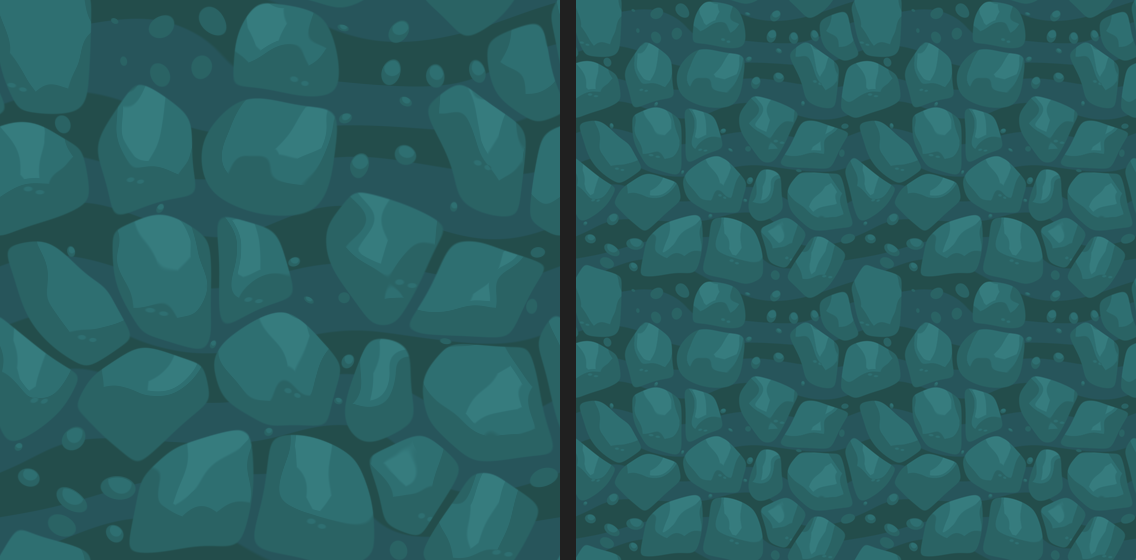
Left: one tile. Right: repeated 2 by 2.
Give the GLSL for this texture, as a Shadertoy shader.

```glsl
// Seamless cartoon teal stones and pebbles over wavy bands of dark earth.
const float TAU = 6.2832;
const float STONE_GRID = 5.0;
const float PEBBLE_GRID = 12.0;
const float GAP = 0.008;
const vec3 EARTH_DARK = vec3(0.137, 0.303, 0.295);
const vec3 EARTH_BLUE = vec3(0.152, 0.332, 0.358);
const vec3 STONE_SIDE = vec3(0.163, 0.388, 0.392);
const vec3 STONE_TOP = vec3(0.182, 0.436, 0.445);
const vec3 STONE_SHINE = vec3(0.210, 0.487, 0.496);

vec2 hash2(vec2 cell, float seed) {
    vec3 q = fract(cell.xyx * vec3(0.1031, 0.1030, 0.0973) + seed * 0.137);
    q += dot(q, q.yzx + 33.33);
    return fract((q.xx + q.yz) * q.zy);
}

vec2 direction(float turn) { return vec2(cos(TAU * turn), sin(TAU * turn)); }

// Gradient noise that wraps after a whole number of cells
float corner(vec2 cell, vec2 offset, vec2 period, float seed) {
    return dot(direction(hash2(mod(cell, period), seed).x), offset);
}

float gradientNoise(vec2 uv, vec2 period, float seed) {
    vec2 p = uv * period, i = floor(p), f = p - i, e = vec2(1, 0);
    vec2 u = f * f * f * (f * (f * 6.0 - 15.0) + 10.0);
    float low = mix(corner(i, f, period, seed), corner(i + e, f - e, period, seed), u.x);
    float high = mix(corner(i + e.yx, f - e.yx, period, seed), corner(i + 1.0, f - 1.0, period, seed), u.x);
    return mix(low, high, u.y);
}

float fill(float d, float edge) { return 1.0 - smoothstep(-edge, edge, d); }

// Stone centre in xy, size weight in z
vec3 stoneSite(vec2 cell) {
    vec2 id = mod(cell, STONE_GRID);
    vec2 jitter = 0.6 * (hash2(id, 1.0) - 0.5);
    return vec3((cell + 0.5 + jitter) / STONE_GRID, 0.012 * hash2(id, 2.0).x);
}

vec2 nearestStone(vec2 p) {
    vec2 base = floor(p * STONE_GRID), best = base;
    float least = 9.0;
    for (int k = 0; k < 25; k++) {
        vec2 cell = base + vec2(k % 5, k / 5) - 2.0;
        vec3 site = stoneSite(cell);
        float power = dot(p - site.xy, p - site.xy) - site.z;
        if (power < least) { least = power; best = cell; }
    }
    return best;
}

// Distance to the rounded stone in x, free room around the point in y
vec2 stoneField(vec2 p, vec2 cell) {
    vec2 id = mod(cell, STONE_GRID);
    vec3 site = stoneSite(cell);
    float sharpness = mix(60.0, 140.0, hash2(id, 3.0).x);
    float border = -1.0, sum = 0.0;
    for (int k = 0; k < 25; k++) {
        if (k == 12) continue;
        vec3 other = stoneSite(cell + vec2(k % 5, k / 5) - 2.0);
        vec2 toOther = other.xy - site.xy;
        float span = length(toOther);
        float side = dot(p - site.xy, toOther) / span - 0.5 * (span + (site.z - other.z) / span);
        border = max(border, side);
        sum += exp(sharpness * (side + GAP));
    }
    for (int k = 0; k < 3; k++) {
        vec2 cut = hash2(id, 4.0 + float(k));
        sum += exp(sharpness * (dot(p - site.xy, direction(cut.x)) - mix(0.07, 0.15, cut.y)));
    }
    bool empty = hash2(id, 8.0).x < 0.14;
    float stone = empty ? 1.0 : log(sum) / sharpness;
    return vec2(stone, min(stone, GAP - border));
}

vec3 earthColor(vec2 uv, float edge) {
    float drift = 0.9 * gradientNoise(uv, vec2(2, 3), 11.0);
    float band = sin(TAU * (5.0 * uv.y + drift)) + 0.9 * gradientNoise(uv, vec2(3, 6), 12.0);
    return mix(EARTH_DARK, EARTH_BLUE, fill(-(band + 0.1) / (TAU * 5.0), edge));
}

vec3 stoneColor(vec2 p, vec2 uv, vec2 cell, float edge) {
    vec2 id = mod(cell, STONE_GRID), r = hash2(id, 9.0), s = hash2(id, 10.0);
    vec2 q = p - stoneSite(cell).xy;
    vec2 shift = vec2(0.06 * (r.x - 0.5), mix(0.035, 0.07, r.y));
    float crease = 0.09 * abs(gradientNoise(uv, vec2(9), 13.0));
    float top = stoneField(p - shift, cell).x + crease;
    vec3 color = mix(STONE_SIDE, STONE_TOP, fill(top, edge));
    // Tapered shine along a slanted face
    vec2 along = direction(mix(0.08, 0.42, s.x));
    float width = 0.022 + 0.3 * dot(q, along);
    float streak = abs(dot(q, vec2(-along.y, along.x)) - 0.03 * (s.y - 0.5)) - width;
    float shine = max(top + 0.016, streak * 0.9 + 0.4 * crease);
    color = mix(color, STONE_SHINE, fill(shine, edge) * step(0.2, r.y));
    // Pair of small pits low on the stone
    vec2 pit = q - vec2(0.06 * (s.y - 0.5), -0.045);
    float pits = min(length(pit * vec2(0.65, 1.0)), length((pit - vec2(0.019, -0.006)) * vec2(0.7, 1.1))) - 0.0045;
    return mix(color, mix(STONE_SIDE, STONE_TOP, fill(-top, edge)), fill(pits, edge) * step(0.35, s.x));
}

vec3 addPebbles(vec3 color, vec2 p, float edge) {
    vec2 base = floor(p * PEBBLE_GRID);
    for (int k = 0; k < 9; k++) {
        vec2 cell = base + vec2(k % 3, k / 3) - 1.0, id = mod(cell, PEBBLE_GRID);
        vec2 r = hash2(id, 21.0);
        vec2 center = (cell + 0.5 + 0.45 * (hash2(id, 20.0) - 0.5)) / PEBBLE_GRID;
        if (length(p - center) > 0.04) continue;
        float room = stoneField(center, nearestStone(center)).y - 0.002;
        float radius = min(mix(0.018, 0.03, r.x), room);
        if (radius < 0.007) continue;
        vec2 axis = direction(r.y), q = p - center;
        vec2 stretch = vec2(1.0, mix(1.1, 1.5, r.x));
        vec2 local = vec2(dot(q, axis), dot(q, vec2(-axis.y, axis.x))) * stretch;
        float body = length(local) - radius;
        float cap = max(body + 0.1 * radius, length(q - radius * vec2(0.1, 0.35)) - 0.65 * radius);
        vec3 pebble = mix(STONE_SIDE, STONE_TOP, fill(cap, edge) * step(0.3, fract(r.y * 7.0)));
        color = mix(color, pebble, fill(body, edge));
    }
    return color;
}

void mainImage(out vec4 fragColor, in vec2 fragCoord) {
    vec2 uv = fragCoord / iResolution.xy;
    float edge = max(1.0 / iResolution.y, 0.0015);
    vec2 warp = vec2(gradientNoise(uv, vec2(5), 14.0), gradientNoise(uv, vec2(5), 15.0));
    vec2 p = uv + 0.035 * warp;
    vec3 color = addPebbles(earthColor(uv, edge), p, edge);
    vec2 cell = nearestStone(p);
    float stone = stoneField(p, cell).x;
    if (stone < edge) color = mix(color, stoneColor(p, uv, cell, edge), fill(stone, edge));
    fragColor = vec4(color, 1.0);
}
```
